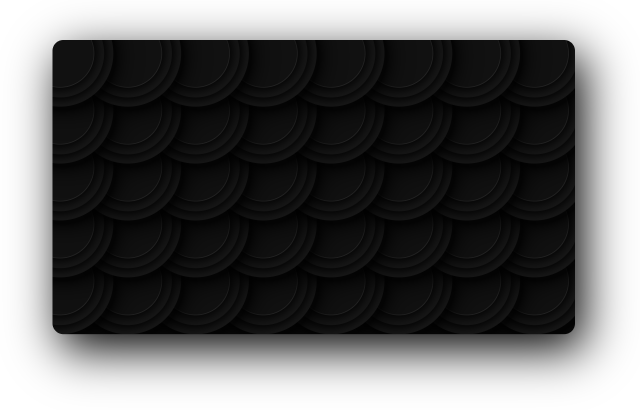
Write a WebGL 2 fragment shader that draws this pattern.

```glsl
#version 300 es
precision highp float;
// Black panel of overlapping three-step scales, floating over white with a soft shadow.
uniform vec2 u_resolution;
out vec4 fragColor;

const vec2 CANVAS = vec2(7.68, 4.92);
const vec2 PITCH = vec2(0.8135, 0.683);
const int COLUMNS = 8;
const int ROWS = 5;

float roundedBox(vec2 p, vec2 halfSize, float radius) {
  vec2 q = abs(p) - halfSize + radius;
  return length(max(q, 0.0)) + min(max(q.x, q.y), 0.0) - radius;
}

// Smooth approximation of the normal distribution
vec2 gaussianStep(vec2 z) {
  z = clamp(z, -4.0, 4.0);
  return 0.5 + 0.5 * tanh(0.798 * (z + 0.0447 * z * z * z));
}

float boxShadow(vec2 p, vec2 halfSize, float sigma) {
  vec2 s = gaussianStep((p + halfSize) / sigma) - gaussianStep((p - halfSize) / sigma);
  return s.x * s.y;
}

// Paints one scale, with its cast shadow, over the shade below
float paintScale(float shade, vec2 p, float pixel) {
  float r = length(p);
  float light = 0.5 + 0.5 * dot(p / max(r, 0.001), vec2(0.6, -0.8));

  // Shadow thrown down and to the right
  float away = max(length(p - vec2(0.03, -0.04)) - 0.64, 0.0);
  shade *= 1.0 - 0.75 * exp(-away / 0.10);

  // Outer and middle steps brighten towards their rims
  float outer = mix(0.024, 0.085, smoothstep(0.50, 0.64, r)) * mix(0.65, 1.0, light);
  float middle = mix(0.026, 0.085, smoothstep(0.38, 0.53, r)) * mix(0.65, 1.0, light);
  shade = mix(shade, outer, clamp(0.5 - (r - 0.64) / pixel, 0.0, 1.0));
  shade = mix(shade, middle, clamp(0.5 - (r - 0.53) / pixel, 0.0, 1.0));

  // Flat disc with a fine lit rim
  shade = mix(shade, 0.066, clamp(0.5 - (r - 0.41) / pixel, 0.0, 1.0));
  float rim = clamp(0.5 - (abs(r - 0.408) - 0.005) / pixel, 0.0, 1.0);
  return shade + 0.085 * rim * light;
}

void main() {
  vec2 p = gl_FragCoord.xy / u_resolution * CANVAS;
  float pixel = CANVAS.y / u_resolution.y;

  // White ground and the panel's shadow
  vec2 fromPanel = p - vec2(3.765, 2.675);
  vec2 panelHalf = vec2(3.135, 1.765);
  float ground = 1.0 - boxShadow(fromPanel - vec2(0.10, -0.18), panelHalf, 0.28);

  // Scales from bottom to top and right to left, so upper left ones overlap
  float scales = 0.05;
  for (int row = ROWS - 1; row >= 0; row--) {
    for (int column = COLUMNS - 1; column >= 0; column--) {
      vec2 center = vec2(0.72, 4.28) + vec2(column, -row) * PITCH;
      scales = paintScale(scales, p - center, pixel);
    }
  }

  float panel = clamp(0.5 - roundedBox(fromPanel, panelHalf, 0.13) / pixel, 0.0, 1.0);
  fragColor = vec4(vec3(mix(ground, scales, panel)), 1.0);
}
```
